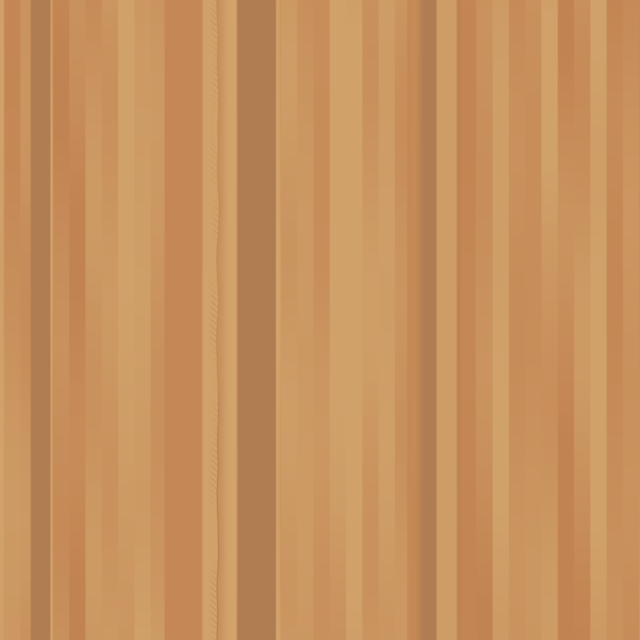
Give the GLSL for this texture, as a three.js fragment shader.

```glsl
#define COLUMNS 39.3
#define ROWS 39.3
#define COLUMN_SHIFT 0.25
#define EDGE 0.0016
#define DRIFT 1.9
#define SLANT 0.3
#define GRAIN_CONTRAST 0.95
#define COLUMN_CONTRAST 0.75
#define ORANGE vec3(0.760, 0.515, 0.320)
#define TAN vec3(0.818, 0.632, 0.416)
#define BROWN vec3(0.692, 0.486, 0.320)
#define HONEY vec3(0.832, 0.650, 0.428)

varying vec2 vUv;

float hash(vec2 p) {
  return fract(sin(dot(p, vec2(127.1, 311.7))) * 43758.5453);
}

vec2 gradient(vec2 cell) {
  float angle = 6.28318 * hash(cell);
  return vec2(cos(angle), sin(angle));
}

float gradientNoise(vec2 p) {
  vec2 i = floor(p);
  vec2 f = p - i;
  vec2 u = f * f * f * (f * (f * 6.0 - 15.0) + 10.0);
  vec2 e = vec2(1.0, 0.0);
  float low = mix(dot(gradient(i), f), dot(gradient(i + e.xy), f - e.xy), u.x);
  float high = mix(dot(gradient(i + e.yx), f - e.yx), dot(gradient(i + e.xx), f - e.xx), u.x);
  return mix(low, high, u.y);
}

// Soft-edged vertical band from left to right
float band(float x, float left, float right, float softLeft, float softRight) {
  return smoothstep(left - softLeft, left + softLeft, x)
       * (1.0 - smoothstep(right - softRight, right + softRight, x));
}

// Tone of one column: 0 is orange, 1 is tan
float columnTone(float column, float y) {
  float grain = gradientNoise(vec2(column * 0.43 + 3.7, y * DRIFT + column * SLANT));
  float own = hash(vec2(column, 7.0)) - 0.5;
  return clamp(0.54 + GRAIN_CONTRAST * grain + COLUMN_CONTRAST * own, 0.0, 1.0);
}

// Columns joined by narrow smooth edges, in faint steps along their length
float stripTone(vec2 p) {
  float row = p.y * ROWS;
  float y = (floor(row) + smoothstep(0.5, 1.0, fract(row))) / ROWS;
  float c = p.x * COLUMNS - COLUMN_SHIFT + 0.5;
  float i = floor(c);
  float w = EDGE * COLUMNS;
  float blend = smoothstep(0.5 - w, 0.5 + w, fract(c));
  return mix(columnTone(i - 1.0, y), columnTone(i, y), blend);
}

// Rounded lip with a wavering crease and fine slanted nicks
vec3 seam(vec3 color, vec2 p) {
  float crease = 0.340 + 0.004 * gradientNoise(vec2(2.3, p.y * 14.0));
  float d = p.x - crease;
  float lip = band(p.x, 0.317, 0.370, 0.003, EDGE);
  float shade = smoothstep(-0.001, 0.001, d) * exp(-max(d, 0.0) * 70.0);
  vec3 wood = mix(TAN, ORANGE, 0.7 * shade);
  wood = mix(wood, HONEY, 0.7 * band(p.x, 0.353, 0.368, 0.008, 0.002));
  float line = exp(-d * d * 600000.0);
  float depth = 0.25 + 0.4 * smoothstep(0.45, 0.3, p.y);
  wood = mix(wood, BROWN, line * depth);
  float nick = smoothstep(0.2, 1.0, sin(6.28318 * (p.y * 105.0 + p.x * 90.0)));
  nick *= band(d, -0.011, 0.0, 0.003, 0.002) * smoothstep(-0.2, 0.3, gradientNoise(p * vec2(30.0, 9.0)));
  wood = mix(wood, BROWN, 0.32 * nick);
  return mix(color, wood, lip);
}

void main() {
  vec2 p = vUv;

  // Narrow strips with a few broad plain ones
  float tone = stripTone(p);
  tone = mix(tone, 0.12, band(p.x, 0.257, 0.317, EDGE, 0.003));
  tone = mix(tone, 0.1, 0.8 * band(p.x, 0.636, 0.660, EDGE, 0.004));
  tone = mix(tone, 0.84, band(p.x, 0.682, 0.714, EDGE, 0.003));
  tone = mix(tone, 0.05, 0.8 * band(p.x, 0.716, 0.743, 0.003, EDGE));
  vec3 color = mix(ORANGE, TAN, tone);
  color = seam(color, p);

  // Dark grooves
  float groove = band(p.x, 0.048, 0.079, 0.002, EDGE);
  groove = max(groove, band(p.x, 0.371, 0.431, 0.002, EDGE));
  groove = max(groove, band(p.x, 0.656, 0.682, 0.008, 0.002));
  groove = max(groove, 0.45 * band(p.x, 0.714, 0.719, 0.002, 0.004));
  color = mix(color, BROWN, groove);

  // Thin lit edges
  float lit = band(p.x, 0.079, 0.082, EDGE, EDGE);
  lit = max(lit, band(p.x, 0.432, 0.437, EDGE, EDGE));
  lit = max(lit, 1.0 - smoothstep(0.004, 0.008, p.x));
  color = mix(color, HONEY, 0.7 * lit);

  gl_FragColor = vec4(color, 1.0);
}
```
